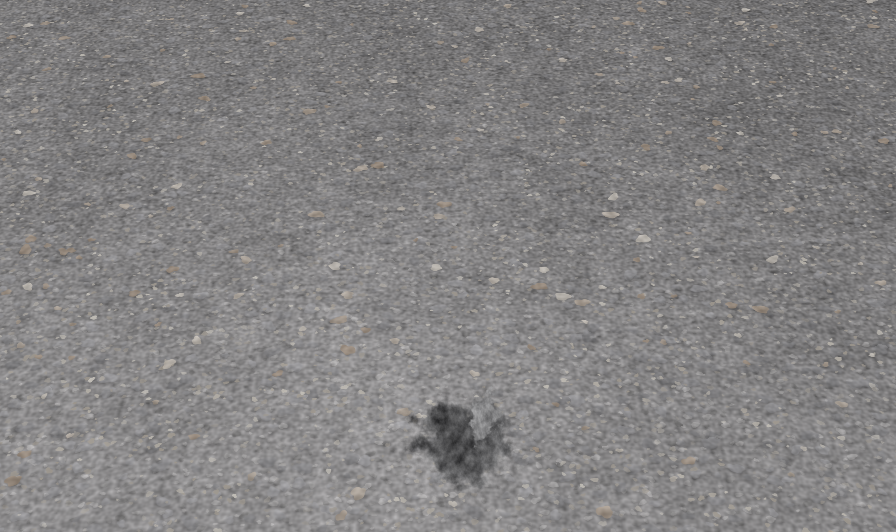
Give the GLSL for this texture, as a Shadertoy shader.

```glsl
// Worn grey asphalt receding from the viewer, with scattered chips and a small pothole.

vec2 hash2(vec2 p) {
    vec3 q = fract(p.xyx * vec3(.1031, .1030, .0973));
    q += dot(q, q.yzx + 33.33);
    return fract((q.xx + q.yz) * q.zy);
}

// Gradient noise, roughly -0.7 to 0.7
float corner(vec2 cell, vec2 offset, vec2 f) {
    float turn = 6.2832 * hash2(cell + offset).x;
    return dot(vec2(cos(turn), sin(turn)), f - offset);
}

float noise(vec2 p) {
    vec2 i = floor(p), f = p - i;
    vec2 u = f * f * f * (f * (f * 6. - 15.) + 10.);
    return mix(mix(corner(i, vec2(0, 0), f), corner(i, vec2(1, 0), f), u.x),
               mix(corner(i, vec2(0, 1), f), corner(i, vec2(1, 1), f), u.x), u.y);
}

float fbm(vec2 p) {
    float sum = 0., weight = 1.;
    for (int i = 0; i < 4; i++) {
        sum += weight * noise(p);
        p = mat2(1.6, 1.2, -1.2, 1.6) * p + 7.3;
        weight *= .6;
    }
    return sum;
}

// Scattered pebbles: x coverage, y random tone, z height on the face, w shadow below
vec4 stones(vec2 p, float freq, float share, float seed, float blur) {
    p *= freq;
    blur *= freq;
    vec2 cell = floor(p);
    vec4 stone = vec4(0);
    for (int y = -1; y <= 1; y++)
    for (int x = -1; x <= 1; x++) {
        vec2 id = cell + vec2(x, y);
        vec2 place = hash2(id + seed), kind = hash2(id + seed + 57.), form = hash2(id + seed + 131.);
        if (kind.x > share) continue;
        vec2 q = p - id - .5 - .8 * (place - .5);
        float lean = 2. * (form.y - .5);
        vec2 e = mat2(cos(lean), sin(lean), -sin(lean), cos(lean)) * q * vec2(1, 1.3);
        float angle = atan(e.y, e.x);
        float radius = mix(.16, .45, form.x * sqrt(form.x));
        float outline = 1. + .14 * sin(2. * angle + 40. * place.x)
                      + .12 * sin(3. * angle + 40. * place.y) + .07 * sin(5. * angle + 40. * form.x);
        float d = length(e) - radius * outline;
        float cover = 1. - smoothstep(-blur, blur, d);
        float shadow = exp(-8. * max(d, 0.)) * smoothstep(.05, -.25, q.y);
        if (cover > stone.x) stone.xyz = vec3(cover, kind.y / share * share, clamp(q.y / radius, -1., 1.));
        stone.w = max(stone.w, shadow);
    }
    return stone;
}

// Broken hole with a crumbled floor, ragged rim and pale chunks at the upper right
vec3 addPothole(vec3 color, vec2 s, float blur) {
    vec2 h = s - vec2(.03, .165);
    float rough = fbm(s * 20.), crumbs = fbm(s * vec2(48, 40) + 5.);
    float d = length(h * vec2(1. - 2. * h.y, 1.05)) - .083 + .04 * rough;
    color += .14 * exp(-32. * max(d, 0.)) * crumbs;
    float wall = smoothstep(-.06, .015, d);
    vec3 floorColor = vec3(.31, .31, .315) + .12 * wall + .17 * crumbs;
    floorColor -= .08 * smoothstep(.03, -.05, h.x) * smoothstep(-.04, .04, h.y);
    color = mix(color, floorColor, 1. - smoothstep(-.012 - blur, .012 + blur, d));
    vec2 c = h - vec2(.04, .052);
    float chunk = length(c * vec2(1.2, .8)) - .032 + .028 * fbm(s * 30.);
    vec3 chunkColor = vec3(.55, .55, .555) + .22 * fbm(s * vec2(60, 34));
    return mix(color, chunkColor, .9 * (1. - smoothstep(-.005 - blur, .005 + blur, chunk)));
}

void mainImage(out vec4 fragColor, in vec2 fragCoord) {
    vec2 s = (fragCoord - vec2(.5 * iResolution.x, 0)) / iResolution.y;

    // Perspective ground plane
    float depth = 2.4 / (2.4 - s.y);
    vec2 ground = vec2(s.x * depth, 2.9 * depth) + 20.;
    float blur = depth * max(.0015, .6 / iResolution.y);

    // Binder: broad light and dust, then fine grit
    float tone = mix(.54, .455, smoothstep(0., 1., s.y));
    tone += .035 * exp(-5. * dot(s - vec2(-.12, .35), s - vec2(-.12, .35))) - .02 * s.x;
    tone += .04 * fbm(ground * 2.7) + .055 * fbm(ground * 15.);
    tone += .1 * noise(ground * 65.) + .11 * noise(ground * 105. + 9.);
    vec3 color = tone * vec3(1., .99, .996);

    // Embedded grey aggregate, coarse below and fine above
    vec4 coarse = stones(ground, 23., .6, 11., blur * 1.5);
    color -= .075 * coarse.w;
    float coarseTone = tone * .6 + .188 + .13 * (coarse.y - .35) + .045 * coarse.z;
    color = mix(color, coarseTone * vec3(.995, .992, 1.012), .75 * coarse.x);
    vec4 fine = stones(ground, 46., .7, 211., blur * 1.2);
    color -= .075 * fine.w * (1. - .5 * coarse.x);
    vec3 fineColor = vec3(tone + .2 * (fine.y - .42) + .03 * fine.z) * vec3(1., .99, .99);
    color = mix(color, fineColor, fine.x * (.75 - .4 * coarse.x));

    // Pale flecks, mostly dim and clustered
    vec4 fleck = stones(ground, 56., .26, 401., blur);
    vec3 fleckColor = mix(vec3(.60, .575, .54), vec3(.77, .755, .725), fleck.y * fleck.y);
    color = mix(color, fleckColor, fleck.x * clamp(.65 + .7 * fbm(ground * 5.), .2, .9));

    // Sparse tan and whitish chips
    vec4 chip = stones(ground, 24., .075, 613., blur);
    vec3 chipColor = mix(vec3(.59, .53, .47), vec3(.74, .72, .69), smoothstep(.2, 1., chip.y));
    chipColor += .04 * chip.z + .15 * noise(ground * 60.);
    color = mix(color - .07 * chip.w, chipColor, .8 * chip.x);

    color = addPothole(color + .008, s, blur);
    fragColor = vec4(clamp(color, 0., 1.), 1);
}
```
